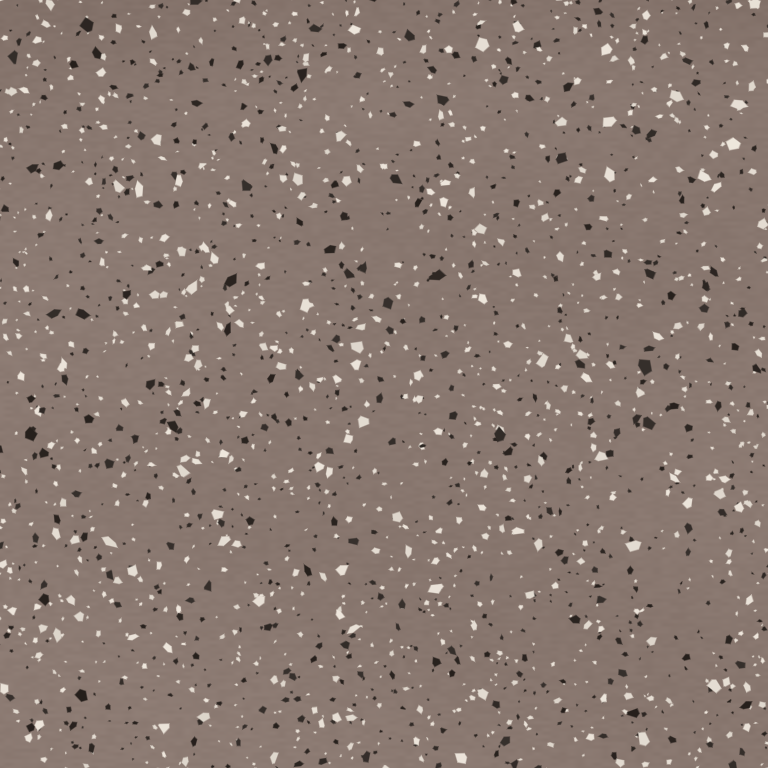
Write a Shadertoy shader that draws this texture.

```glsl
// Speckled terrazzo: small angular light and dark chips in a matte taupe ground.
// Three jittered cell layers scatter irregular polygons from fine to coarse;
// layered sines and faint value noise give the ground its uneven tone.
#define GROUND      vec3(0.540, 0.472, 0.440)
#define LIGHT_CHIP  vec3(0.900, 0.870, 0.830)
#define DARK_CHIP   vec3(0.180, 0.155, 0.140)
#define LIGHT_SHARE 0.53
#define EDGE_SOFT   0.0013
#define TONE_AMOUNT 0.007
#define GRAIN_AMOUNT 0.022
#define CHIP_SIDES  5
#define TAU         6.2831853

float hash(vec2 p) {
    vec3 q = fract(p.xyx * 0.1031);
    q += dot(q, q.yzx + 33.33);
    return fract((q.x + q.y) * q.z);
}

float valueNoise(vec2 p) {
    vec2 cell = floor(p), f = fract(p);
    f = f * f * (3.0 - 2.0 * f);
    return mix(mix(hash(cell), hash(cell + vec2(1, 0)), f.x),
               mix(hash(cell + vec2(0, 1)), hash(cell + vec2(1, 1)), f.x), f.y);
}

// Irregular convex polygon: the intersection of jittered half planes.
float chipDistance(vec2 p, float radius, vec2 seed) {
    float turn = TAU * hash(seed + 3.7);
    float stretch = mix(0.78, 1.0, hash(seed + 9.1));
    float c = cos(turn), s = sin(turn);
    p = mat2(c, -s, s, c) * p;
    p *= vec2(stretch, 1.0 / stretch);
    float d = -1.0;
    for (int i = 0; i < CHIP_SIDES; i++) {
        vec2 sideSeed = seed + float(i) * 17.3;
        float angle = TAU * (float(i) + 0.6 * hash(sideSeed + 1.9)) / float(CHIP_SIDES);
        float offset = radius * mix(0.58, 1.0, hash(sideSeed + 5.3));
        d = max(d, dot(p, vec2(cos(angle), sin(angle))) - offset);
    }
    return d;
}

// Lays one scatter of chips over the colour below it.
vec3 addChips(vec3 color, vec2 uv, float cells, float density,
              float minRadius, float maxRadius, float layer) {
    float soft = max(EDGE_SOFT, 0.6 / iResolution.y);
    vec2 home = floor(uv * cells);
    for (int y = -1; y <= 1; y++)
    for (int x = -1; x <= 1; x++) {
        vec2 cell = home + vec2(x, y);
        vec2 seed = cell + layer * 71.0 + 11.0;
        if (hash(seed) > density) continue;
        vec2 center = (cell + vec2(hash(seed + 21.3), hash(seed + 47.7))) / cells;
        float size = hash(seed + 63.1);
        float radius = mix(minRadius, maxRadius, size * size);
        float d = chipDistance(uv - center, radius, seed);
        bool isLight = hash(seed + 85.9) < LIGHT_SHARE;
        vec3 chip = isLight ? LIGHT_CHIP : DARK_CHIP;
        chip += 0.07 * (hash(seed + 99.4) - 0.5);
        color = mix(color, chip, 1.0 - smoothstep(-soft, soft, d));
    }
    return color;
}

void mainImage(out vec4 fragColor, in vec2 fragCoord) {
    vec2 uv = fragCoord / iResolution.y;

    // Ground: slow tone drift, a slightly darker top and fine sideways grain
    float tone = sin(uv.x * 5.0 + 2.0 * sin(uv.y * 4.0)) + 0.6 * sin(uv.y * 13.0 + uv.x * 3.0);
    vec3 color = GROUND + TONE_AMOUNT * tone;
    color -= 0.025 * smoothstep(0.85, 1.0, uv.y);
    color += GRAIN_AMOUNT * (valueNoise(uv * vec2(90.0, 220.0)) - 0.5);

    // Chips: dust, common grains, then the few large flakes
    color = addChips(color, uv, 64.0, 0.36, 0.0013, 0.0032, 1.0);
    color = addChips(color, uv, 40.0, 0.46, 0.0033, 0.0059, 2.0);
    color = addChips(color, uv, 24.0, 0.32, 0.0055, 0.0090, 3.0);

    fragColor = vec4(clamp(color, 0.0, 1.0), 1.0);
}
```
